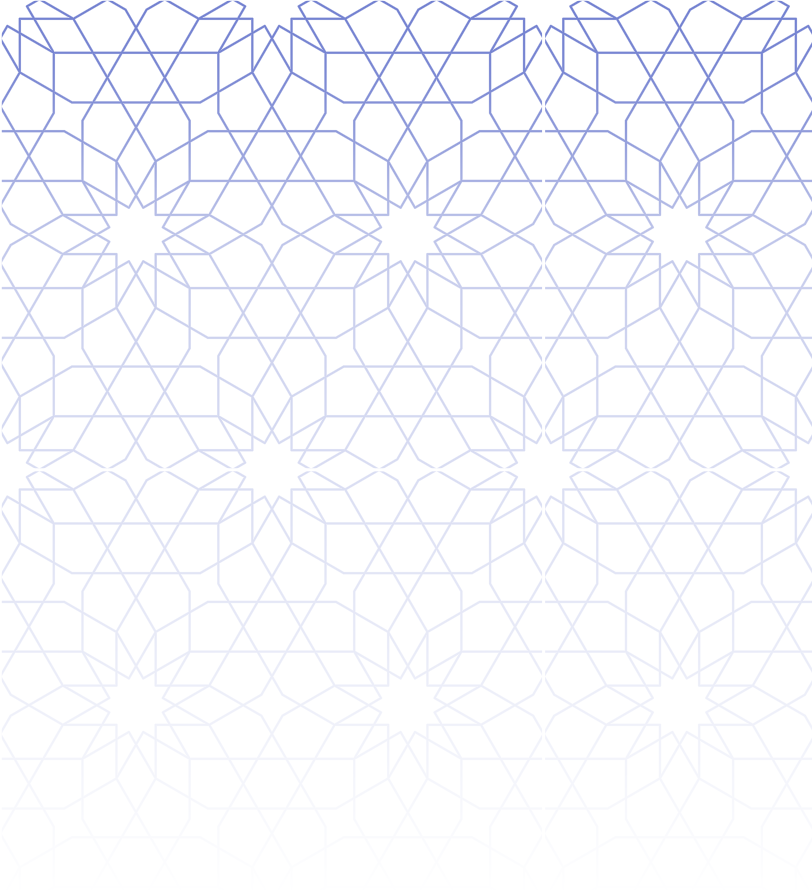
A Shadertoy shader for this pattern:

```glsl
const float ROOT3 = 1.7320508;

float segmentDistance(vec2 p, vec2 a, vec2 b) {
    vec2 along = b - a;
    float t = clamp(dot(p - a, along) / dot(along, along), 0.0, 1.0);
    return length(p - a - along * t);
}

// Offset from the nearest star centre on a hexagonal lattice of unit spacing
vec2 nearestStar(vec2 p) {
    vec2 cell = vec2(1.0, ROOT3);
    vec2 a = p - cell * round(p / cell);
    vec2 b = p - cell * (floor(p / cell) + 0.5);
    return dot(a, a) < dot(b, b) ? a : b;
}

// Mirror one hexagon into its 30-60-90 triangle
vec2 foldHexagon(vec2 p) {
    p = abs(p);
    vec2 mirrorNormal = vec2(-0.5, 0.5 * ROOT3);
    p -= 2.0 * max(dot(p, mirrorNormal), 0.0) * mirrorNormal;
    return vec2(p.x, abs(p.y));
}

// One unbroken strand holds every line of the triangle
float strandDistance(vec2 p) {
    vec2 strand[11] = vec2[11](
        vec2(0.5, 0.1972), vec2(0.3416, 0.1972), vec2(0.2694, 0.0722),
        vec2(0.125, 0.0722), vec2(0.0986, 0.0264), vec2(0.1443, 0.0),
        vec2(0.2694, 0.0722), vec2(0.3943, 0.0), vec2(0.4613, 0.0387),
        vec2(0.5, 0.1057), vec2(0.4208, 0.2429));
    float d = 1.0;
    for (int i = 0; i < 10; i++)
        d = min(d, segmentDistance(p, strand[i], strand[i + 1]));
    return d;
}

void mainImage(out vec4 fragColor, in vec2 fragCoord) {
    float spacing = 0.3033;
    vec2 p = (fragCoord / iResolution.y - vec2(0.6068, 0.4756)) / spacing;
    float pixel = 1.0 / (spacing * iResolution.y);

    float d = strandDistance(foldHexagon(nearestStar(p)));
    float ink = 1.0 - smoothstep(0.0042 - 0.75 * pixel, 0.0042 + 0.75 * pixel, d);

    // Hairline gaps where the rectangular tiles meet
    vec2 tile = vec2(2.0, ROOT3);
    vec2 seam = abs(p - tile * round(p / tile));
    ink *= smoothstep(0.0056 - 0.5 * pixel, 0.0056 + 0.5 * pixel, min(seam.x, seam.y));

    // Fade towards the bottom, with a stronger band at the top
    float height = fragCoord.y / iResolution.y;
    ink *= 0.52 * height + 0.4 * smoothstep(0.68, 0.95, height);

    fragColor = vec4(mix(vec3(1.0), vec3(0.40, 0.46, 0.80), ink), 1.0);
}
```
